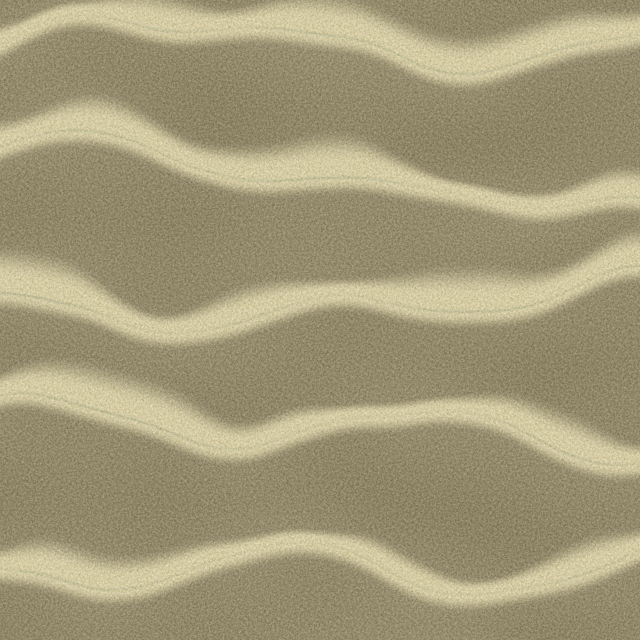
Give the GLSL for this texture, as a Shadertoy shader.

```glsl
// Wind-blown sand: five wavy ripples, each a pale crest with a soft, uneven
// upper slope, a tighter lower edge and a faint grey ridge line.
// Crest paths and widths come from gradient noise; fine noise adds the grain.

#define RIPPLE_SPACING 0.2
#define FIRST_CREST 0.128
#define WAVE_HEIGHT 0.125
#define WAVE_FREQ 2.7
#define SLOPE_WIDTH vec2(0.020, 0.066)
#define LOWER_EDGE vec2(0.003, 0.029)
#define GRAIN_FREQ 310.0
#define GRAIN_CONTRAST 0.135
#define SHADE_COLOR vec3(0.562, 0.526, 0.412)
#define CREST_COLOR vec3(0.838, 0.803, 0.655)
#define GOLD_SHIFT vec3(0.030, 0.040, 0.080)
#define RIDGE_SHIFT vec3(0.085, 0.065, 0.055)

// Integer hash giving a unit gradient at a lattice point
vec2 gradientAt(vec2 cell) {
    uvec2 q = uvec2(ivec2(cell));
    uint h = q.x * 1597334677u ^ q.y * 3812015801u;
    h = (h ^ (h >> 15)) * 2246822519u;
    h = (h ^ (h >> 13)) * 3266489917u;
    h ^= h >> 16;
    float angle = 6.28318 * float(h & 65535u) / 65536.0;
    return vec2(cos(angle), sin(angle));
}

// Gradient noise, roughly -0.7 to 0.7
float gradientNoise(vec2 p) {
    vec2 cell = floor(p);
    vec2 f = p - cell;
    vec2 u = f * f * f * (f * (f * 6.0 - 15.0) + 10.0);
    vec2 e = vec2(0.0, 1.0);
    float a = dot(gradientAt(cell), f);
    float b = dot(gradientAt(cell + e.yx), f - e.yx);
    float c = dot(gradientAt(cell + e.xy), f - e.xy);
    float d = dot(gradientAt(cell + e.yy), f - e.yy);
    return mix(mix(a, b, u.x), mix(c, d, u.x), u.y);
}

// Height of ripple k's crest at x
float crestHeight(float x, float k) {
    float wave = gradientNoise(vec2(x * WAVE_FREQ + 0.37 * k, k * 5.3 + 11.4));
    float detail = gradientNoise(vec2(x * WAVE_FREQ * 2.1, k * 7.7 + 40.5));
    return FIRST_CREST + RIPPLE_SPACING * k + WAVE_HEIGHT * (wave + 0.16 * detail);
}

// x: sunlit amount, y: ridge line, z: wide faint glow
vec3 rippleLight(vec2 uv) {
    vec3 light = vec3(0.0);
    for (float k = -1.0; k < 6.0; k++) {
        float above = uv.y - crestHeight(uv.x, k);
        float swell = gradientNoise(vec2(uv.x * 4.6 + 3.1, k * 9.1 + 70.45));
        swell = smoothstep(-0.42, 0.42, swell);
        float width = mix(SLOPE_WIDTH.x, SLOPE_WIDTH.y, swell);
        float upper = 1.0 - smoothstep(0.4 * width, 1.2 * width, above);
        float lower = 1.0 - smoothstep(LOWER_EDGE.x, LOWER_EDGE.y, -above);
        float ridge = exp(-pow(above / 0.0024, 2.0)) * mix(0.25, 1.0, swell);
        float glow = exp(-abs(above) / 0.045);
        light = max(light, vec3(upper * lower, ridge, glow));
    }
    return light;
}

void mainImage(out vec4 fragColor, in vec2 fragCoord) {
    vec2 uv = fragCoord / iResolution.y;
    vec3 light = rippleLight(uv);

    // Grain on a turned lattice, so it shows no rows
    vec2 grainPos = mat2(0.8, 0.6, -0.6, 0.8) * uv * GRAIN_FREQ;
    float fine = gradientNoise(grainPos * 1.37 + 51.3);
    float coarse = gradientNoise(grainPos * 0.8);
    float gold = gradientNoise(grainPos * 0.9 + 217.7);

    // Broad shading of the sand
    float drift = gradientNoise(uv * vec2(4.0, 7.0) + 23.2);
    vec3 color = mix(SHADE_COLOR, CREST_COLOR, light.x);
    color += (1.0 - light.x) * (0.045 * light.z + 0.03 * drift);
    color -= RIDGE_SHIFT * light.y;

    // Grain and golden specks
    color += GRAIN_CONTRAST * (0.75 * fine + 0.7 * coarse) * mix(1.0, 0.85, light.x);
    color -= GOLD_SHIFT * smoothstep(0.05, 0.45, gold) * mix(0.4, 1.0, light.x);

    fragColor = vec4(clamp(color, 0.0, 1.0), 1.0);
}
```
